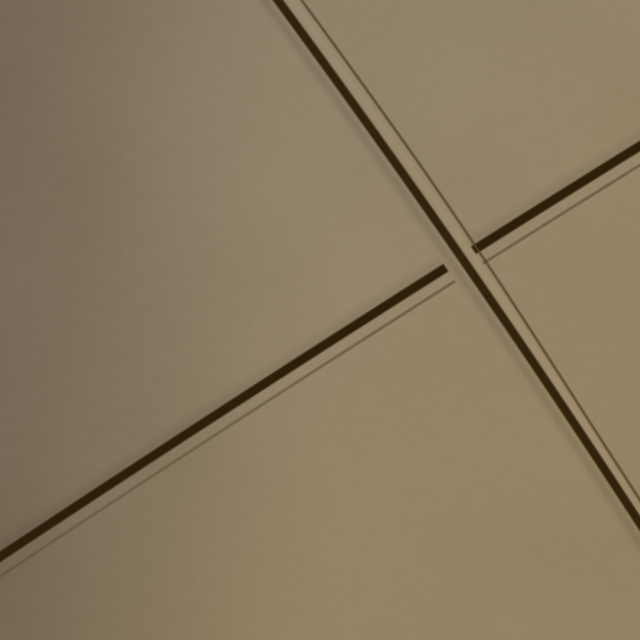
Write a Shadertoy shader that draws this texture.

```glsl
// Four dim beige ceiling panels meeting at two crossing grooved metal rails.

// Groove end points
const vec2 STEEP_START = vec2(0.434, 1.0);
const vec2 STEEP_END = vec2(1.0, 0.182);
const vec2 SHALLOW_START = vec2(0.0, 0.130);
const vec2 SHALLOW_END = vec2(1.0, 0.772);
const float STEEP_BOW = 0.0071;
const float SHALLOW_BOW = 0.0045;

// Half widths and offsets across the rails
const float STEEP_HALF = 0.0066;
const float SHALLOW_HALF = 0.0071;
const float SEAM_HALF = 0.0019;
const float STEEP_SEAM_NEAR = 0.030;
const float STEEP_SEAM_FAR = 0.020;
const float SHALLOW_SEAM = -0.0255;
const vec2 RAIL_COVER = vec2(-0.029, 0.022);
const float SOFTNESS = 0.0026;

const vec3 PANEL_LIT = vec3(0.575, 0.515, 0.420);
const vec3 PANEL_DIM = vec3(0.450, 0.400, 0.325);
const vec3 WARM_SHIFT = vec3(0.010, -0.004, -0.028);
const vec3 GROOVE = vec3(0.175, 0.118, 0.040);
const vec3 SEAM = vec3(0.300, 0.245, 0.165);
const float MOTTLE = 0.016;
const float GRAIN = 0.008;

float hash(vec2 p) {
    vec3 q = fract(p.xyx * 0.1031);
    q += dot(q, q.yzx + 33.33);
    return fract((q.x + q.y) * q.z);
}

float noise(vec2 p) {
    vec2 i = floor(p), f = fract(p);
    f = f * f * (3.0 - 2.0 * f);
    return mix(mix(hash(i), hash(i + vec2(1, 0)), f.x),
               mix(hash(i + vec2(0, 1)), hash(i + vec2(1, 1)), f.x), f.y);
}

// x: position along the bowed line from 0 to 1, y: signed distance to its left
vec2 lineCoords(vec2 p, vec2 a, vec2 b, float bow) {
    vec2 span = b - a;
    float along = dot(p - a, span) / dot(span, span);
    vec2 normal = vec2(-span.y, span.x) / length(span);
    return vec2(along, dot(p - a, normal) - 4.0 * bow * along * (1.0 - along));
}

float band(float d, float halfWidth, float soft) {
    return 1.0 - smoothstep(halfWidth - soft, halfWidth + soft, abs(d));
}

// Soft bell-shaped shading
float glow(float d, float width) {
    return exp(-d * d / (width * width));
}

vec3 panelColor(vec2 p) {
    float light = smoothstep(-0.10, 0.55, p.x + 0.04 * (noise(p * 3.0) - 0.5));
    vec3 color = mix(PANEL_DIM, PANEL_LIT, light);
    color += WARM_SHIFT * smoothstep(0.1, 1.3, p.x + 0.6 - p.y);
    color += MOTTLE * (noise(p * 7.0 + 4.0) - 0.5);
    color += GRAIN * (noise(p * vec2(70.0, 110.0)) - 0.5);
    return color;
}

void mainImage(out vec4 fragColor, in vec2 fragCoord) {
    vec2 p = fragCoord / iResolution.y;
    float soft = max(SOFTNESS, 0.75 / iResolution.y);
    vec2 steep = lineCoords(p, STEEP_START, STEEP_END, STEEP_BOW);
    vec2 shallow = lineCoords(p, SHALLOW_START, SHALLOW_END, SHALLOW_BOW);
    vec3 color = panelColor(p);

    // Shallow rail, interrupted where the steep rail passes over it
    float covered = smoothstep(RAIL_COVER.x - soft, RAIL_COVER.x + soft, steep.y)
                  - smoothstep(RAIL_COVER.y - soft, RAIL_COVER.y + soft, steep.y);
    float open = 1.0 - covered;
    float seamFade = mix(0.42, 0.62, smoothstep(0.0, 0.7, shallow.x));
    color *= 1.0 - 0.07 * open * glow(shallow.y - 0.012, 0.010);
    color = mix(color, SEAM, seamFade * open * band(shallow.y - SHALLOW_SEAM, SEAM_HALF, soft));
    color = mix(color, GROOVE, open * band(shallow.y, SHALLOW_HALF, soft));

    // Steep rail: side shadow, pale strip, seam and groove
    float seamOffset = mix(STEEP_SEAM_NEAR, STEEP_SEAM_FAR, smoothstep(0.3, 1.0, steep.x));
    color *= 1.0 - 0.10 * glow(steep.y + 0.017, 0.008);
    color *= 1.0 + 0.05 * glow(steep.y - 0.55 * seamOffset, 0.007);
    color = mix(color, SEAM, 0.85 * band(steep.y - seamOffset, SEAM_HALF, soft));
    color = mix(color, GROOVE, 0.96 * band(steep.y, STEEP_HALF, soft));

    fragColor = vec4(clamp(color, 0.0, 1.0), 1.0);
}
```
